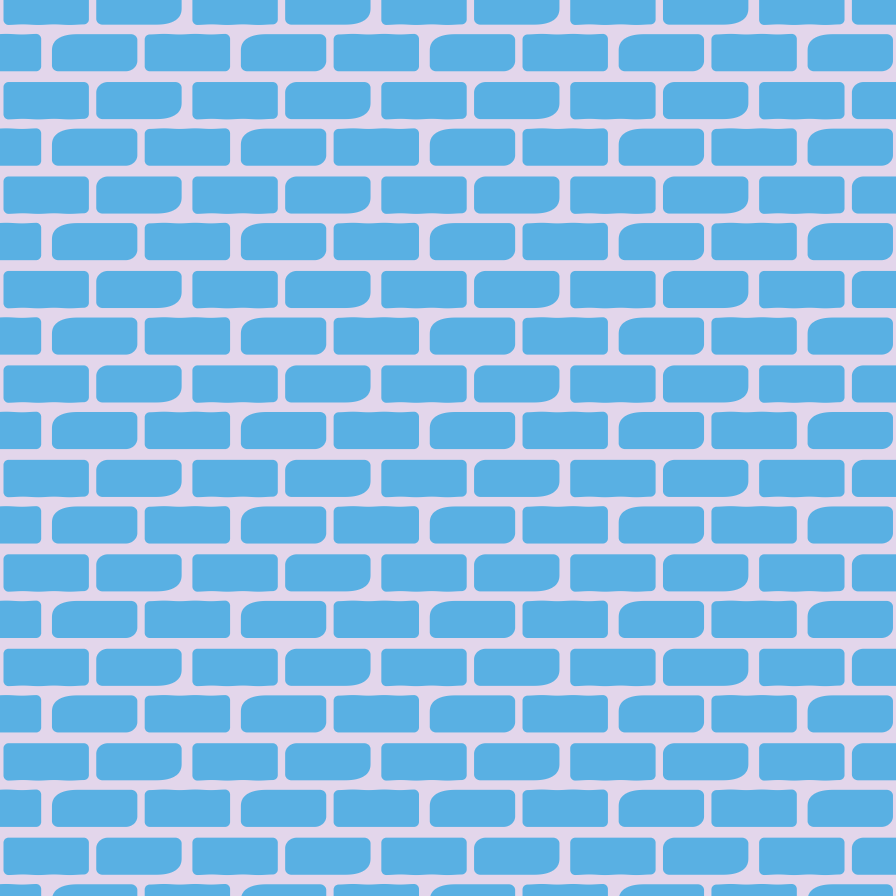
This pattern is drawn by a Shadertoy shader. Its source:

```glsl
// Flat blue brick wall with pale mortar, alternating crisp and worn bricks.

const vec3 BRICK_COLOR = vec3(0.35, 0.69, 0.89);
const vec3 MORTAR_COLOR = vec3(0.89, 0.84, 0.92);

// Lengths below are in tile widths; a tile holds two rows of two bricks.
const float TILES_ACROSS = 4.743;
const vec2 TILE = vec2(1.0, 0.5);
const vec2 BRICK_HALF = vec2(0.226, 0.0982);
const vec2 UPRIGHT_ORIGIN = vec2(0.2445, 0.2106);
const vec2 TURNED_ORIGIN = vec2(0.992, 0.4639);
const float WORN_OFFSET = 0.491;

const vec2 CRISP_RADIUS = vec2(0.027);
const vec2 SMALL_RADIUS = vec2(0.034, 0.031);
const vec2 MEDIUM_RADIUS = vec2(0.062, 0.056);
const vec2 LARGE_RADIUS = vec2(0.144, 0.090);
const float LARGE_POWER = 2.5;
const float WOBBLE = 0.0015;
const float WOBBLE_RATE = 38.0;

// Box distance with an elliptical corner; power sets the corner's fullness.
float cornerBox(vec2 p, vec2 radius, float power) {
    vec2 edge = abs(p) - BRICK_HALF;
    vec2 k = (edge + radius) / radius;
    if (min(k.x, k.y) <= 0.0) return max(edge.x, edge.y);
    float level = pow(pow(k.x, power) + pow(k.y, power), 1.0 / power);
    vec2 slope = pow(k / level, vec2(power - 1.0)) / radius;
    return (level - 1.0) / length(slope);
}

// Crisp brick: even corners and a slightly uneven lower edge.
float crispBrick(vec2 p) {
    if (p.y < 0.0) p.y -= WOBBLE * sin(p.x * WOBBLE_RATE);
    return cornerBox(p, CRISP_RADIUS, 2.0);
}

// Worn brick: lower right rubbed away, upper left softened.
float wornBrick(vec2 p) {
    if (p.x > 0.0 && p.y < 0.0) return cornerBox(p, LARGE_RADIUS, LARGE_POWER);
    if (p.x < 0.0 && p.y > 0.0) return cornerBox(p, MEDIUM_RADIUS, 2.0);
    return cornerBox(p, SMALL_RADIUS, 2.0);
}

vec2 wrapTile(vec2 p) {
    return p - TILE * floor(p / TILE + 0.5);
}

// One family of rows, repeated over the wall.
float brickRow(vec2 p) {
    float crisp = crispBrick(wrapTile(p));
    float worn = wornBrick(wrapTile(p - vec2(WORN_OFFSET, 0.0)));
    return min(crisp, worn);
}

void mainImage(out vec4 fragColor, in vec2 fragCoord) {
    float pixel = TILES_ACROSS / iResolution.y;
    vec2 p = fragCoord * pixel;

    // Every second row is the same row turned by half a turn.
    float d = min(brickRow(p - UPRIGHT_ORIGIN), brickRow(TURNED_ORIGIN - p));

    float coverage = clamp(0.5 - d / pixel, 0.0, 1.0);
    fragColor = vec4(mix(MORTAR_COLOR, BRICK_COLOR, coverage), 1.0);
}
```
